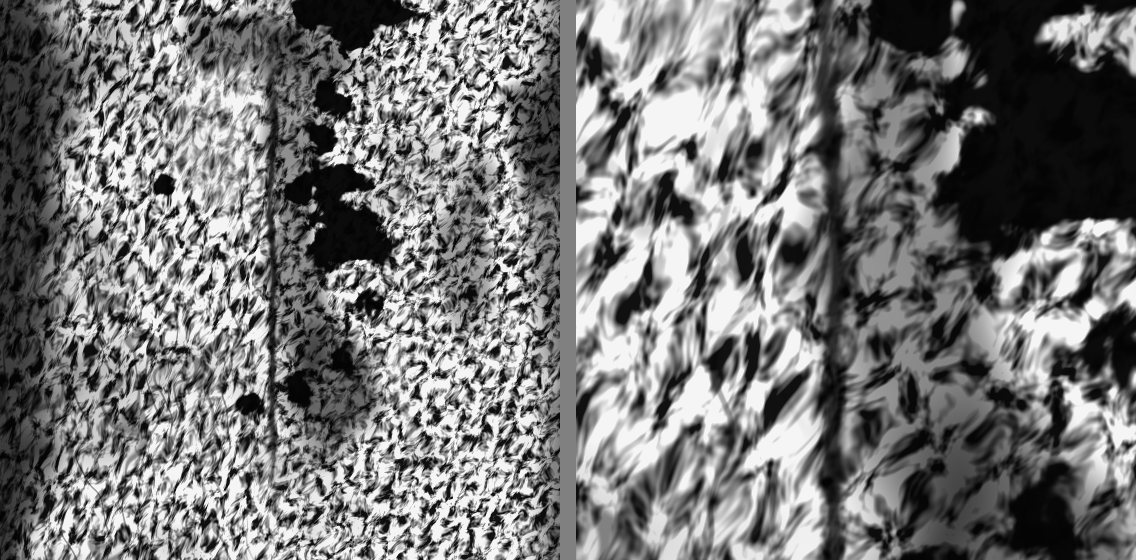
Left, the full canvas; right, a detail of the centre.
Reproduce this texture procedurally as a three.js fragment shader.

```glsl
varying vec2 vUv;

#define GRAIN_LEFT vec2(64.0, 36.0)
#define GRAIN_RIGHT vec2(62.0, 50.0)
#define GRAIN_LEAN 0.3
#define GRAIN_CONTRAST 1.45
#define BASE_TONE 0.67
#define BLACK 0.015
#define WHITE 0.96
#define STAIN_EDGE 0.007
#define CRACK_X 0.486

float hash(vec2 p) {
  vec3 q = fract(p.xyx * 0.1031);
  q += dot(q, q.yzx + 33.33);
  return fract((q.x + q.y) * q.z);
}

vec2 gradientAt(vec2 cell) {
  float angle = 6.2832 * hash(cell + 71.0);
  return vec2(cos(angle), sin(angle));
}

float noise(vec2 p) {
  vec2 i = floor(p), f = fract(p);
  vec2 u = f * f * f * (f * (f * 6.0 - 15.0) + 10.0);
  vec2 e = vec2(1.0, 0.0);
  float low = mix(dot(gradientAt(i), f), dot(gradientAt(i + e), f - e), u.x);
  float high = mix(dot(gradientAt(i + e.yx), f - e.yx),
                   dot(gradientAt(i + 1.0), f - 1.0), u.x);
  return mix(low, high, u.y);
}

// Curled flakes: warped gradient noise in three octaves
float flakes(vec2 p) {
  p += 0.7 * vec2(noise(p * 0.6 + 9.0), noise(p * 0.6 + 31.0));
  float sum = 0.0, gain = 1.0;
  for (int i = 0; i < 3; i++) {
    sum += gain * noise(p);
    p = p * 2.03 + 17.0;
    gain *= 0.6;
  }
  return sum;
}

// Soft oval region: 1 inside, 0 outside
float region(vec2 p, vec2 centre, vec2 radius) {
  return 1.0 - smoothstep(0.55, 1.25, length((p - centre) / radius));
}

// Approximate distance to an oval
float oval(vec2 p, vec2 centre, vec2 radius) {
  return (length((p - centre) / radius) - 1.0) * min(radius.x, radius.y);
}

float stainDistance(vec2 p) {
  float d = oval(p, vec2(0.62, 0.985), vec2(0.1, 0.06));
  d = min(d, oval(p, vec2(0.59, 0.67), vec2(0.05, 0.045)));
  d = min(d, oval(p, vec2(0.62, 0.575), vec2(0.075, 0.06)));
  d = min(d, oval(p, vec2(0.285, 0.665), vec2(0.016)));
  d = min(d, oval(p, vec2(0.445, 0.285), vec2(0.012, 0.02)));
  // Small spots weaving up the middle column
  for (int i = 0; i < 8; i++) {
    float k = float(i);
    float sway = 0.075 * (1.0 - 0.1 * k) * sin(1.25 * k - 1.3);
    vec2 centre = vec2(0.615 - 0.006 * k + sway, 0.29 + 0.075 * k);
    float size = mix(0.017, 0.027, hash(vec2(k, 5.0)));
    d = min(d, oval(p, centre, size * vec2(1.0, 1.3)));
  }
  return d + 0.045 * noise(p * 20.0) + 0.025 * noise(p * 58.0);
}

// Broad shading of the surface
float shading(vec2 p) {
  float drift = noise(p * 5.0) + 0.6 * noise(p * 13.0 + 40.0);
  vec2 q = p + 0.07 * vec2(drift, noise(p * 9.0 + 20.0));
  float rim = mix(0.1, 0.2, p.y);
  float light = mix(0.3, 1.0, smoothstep(0.2 * rim, rim, q.x));
  light *= mix(0.78, 1.0, smoothstep(0.05, 0.32, q.x));
  light *= 1.0 - 0.5 * smoothstep(0.93, 1.0, q.x);
  light *= 1.0 - 0.4 * region(q, vec2(0.84, 0.57), vec2(0.07, 0.15));
  light *= 1.0 - 0.5 * region(q, vec2(0.98, 0.77), vec2(0.06, 0.12));
  light *= 1.0 - 0.5 * region(q, vec2(0.43, 0.93), vec2(0.11, 0.06));
  light *= 1.0 - 0.6 * region(q, vec2(0.59, 0.31), vec2(0.11, 0.12));
  light *= 1.0 - 0.45 * region(q, vec2(0.535, 0.68), vec2(0.06, 0.4));
  return light * (1.0 + 0.25 * drift);
}

void main() {
  vec2 p = vUv;

  // Leaning grain on the left, rounder grain on the right
  vec2 leaned = vec2(p.x - GRAIN_LEAN * p.y, p.y);
  float grain = mix(flakes(leaned * GRAIN_LEFT), flakes(leaned * GRAIN_RIGHT + 90.0),
                    smoothstep(0.47, 0.51, p.x));

  // Smoother pale strips with fine vertical fibres
  vec2 strip = p + 0.05 * noise(p * 12.0 + 60.0);
  float smoothness = max(region(strip, vec2(0.39, 0.76), vec2(0.1, 0.13)),
                         region(strip, vec2(0.715, 0.29), vec2(0.022, 0.14)));
  float fibres = noise(vec2(p.x * 110.0, p.y * 13.0));
  float contrast = GRAIN_CONTRAST * (1.0 + 0.5 * noise(p * 7.0 + 80.0));
  float tone = BASE_TONE + contrast * grain * mix(1.0, 0.5, smoothness)
             + fibres * mix(0.15, 0.35, smoothness) + 0.06 * smoothness;
  tone = clamp(tone, 0.06, 1.0) * shading(p);

  // Wandering dark veins on the left
  float vein = abs(noise(vec2(p.x * 15.0 + 0.8 * noise(p * 14.0), p.y * 3.5)));
  float veinArea = (1.0 - smoothstep(0.42, 0.48, p.x)) * (1.0 - smoothstep(0.4, 0.7, p.y));
  tone *= 1.0 - 0.4 * veinArea * (1.0 - smoothstep(0.01, 0.06, vein));

  // Long vertical crack
  float offset = abs(p.x - CRACK_X - 0.012 * noise(vec2(3.0, p.y * 7.0)));
  float reach = smoothstep(0.1, 0.25, p.y) * (1.0 - smoothstep(0.75, 0.95, p.y));
  tone *= 1.0 - 0.75 * reach * (1.0 - smoothstep(0.002, 0.011, offset + 0.005 * grain));

  // Black ragged stains
  float stain = 1.0 - smoothstep(-STAIN_EDGE, STAIN_EDGE, stainDistance(p) + 0.008 * grain);
  tone = mix(tone, BLACK, 0.97 * stain);

  gl_FragColor = vec4(vec3(clamp(tone, BLACK, WHITE)), 1.0);
}
```
